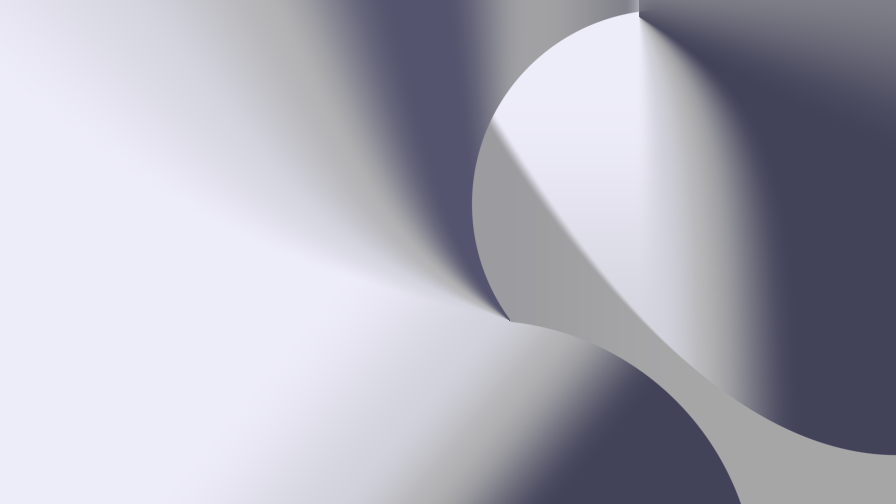
A Shadertoy shader for this background:

```glsl
const vec3 WHITE = vec3(0.93, 0.925, 0.975);
const vec3 LAVENDER = vec3(0.82, 0.82, 0.86);
const vec3 STONE = vec3(0.69, 0.69, 0.695);
const vec3 ASH = vec3(0.50, 0.50, 0.535);
const vec3 SLATE = vec3(0.33, 0.33, 0.43);
const vec3 INK = vec3(0.26, 0.26, 0.35);

// Lower left sheet: diagonal bands from white to ink
vec3 lowerSheet(vec2 p) {
    float v = p.x - 0.83 * (p.y - 0.306);
    vec3 c = mix(WHITE, LAVENDER, smoothstep(0.55, 0.97, v));
    c = mix(c, STONE, smoothstep(0.92, 1.13, v));
    return mix(c, INK, smoothstep(1.09, 1.36, v));
}

// Upper left sheet: bent rays that meet at the cusp
vec3 upperSheet(vec2 p, vec3 base) {
    vec2 d = p - vec2(1.012, 0.363);
    float h = max(d.y, 0.0005);
    float t = -d.x / (h * (0.3 + 0.55 * exp(-4.0 * h)));
    vec3 halo = mix(vec3(0.63, 0.63, 0.64), ASH, smoothstep(1.08, 1.27, p.x));
    vec3 c = mix(halo, SLATE, smoothstep(-0.15, 0.6, t));
    c = mix(c, STONE, smoothstep(1.05, 2.2, t));
    c = mix(c, LAVENDER, smoothstep(1.9, 3.5, t));
    return mix(c, base, smoothstep(2.7, 5.6, t));
}

// Right sheet: a bright fan below the apex, fading into shadow
vec3 fanSheet(vec2 d) {
    float h = max(-d.y, 0.0005);
    float s = d.x / (0.215 * (1.0 - exp(-6.0 * h)));
    float haze = 1.0 - smoothstep(-0.06, 0.03 + 0.48 * max(d.x, 0.0), -d.y);
    vec3 shadow = mix(INK, ASH, haze);
    vec3 c = mix(WHITE, LAVENDER, 0.9 * smoothstep(0.15, 0.68, h));
    c = mix(c, LAVENDER, smoothstep(-0.04, 0.3, s));
    c = mix(c, STONE, smoothstep(0.2, 0.75, s));
    return mix(c, shadow, smoothstep(0.6, 1.5, s));
}

void mainImage(out vec4 fragColor, in vec2 fragCoord) {
    vec2 p = fragCoord / iResolution.y;
    float aa = 0.8 / iResolution.y;

    vec2 fromApex = p - vec2(1.268, 0.967);
    vec3 lower = lowerSheet(p);
    vec3 fan = fanSheet(fromApex);
    vec3 col = mix(upperSheet(p, lower), fan, smoothstep(-0.03, 0.04, fromApex.x));

    // Strip under the curved edge, blurred at its upper end
    float rim = 0.097 + 1.023 * pow(max(1.778 - p.x, 0.0), 1.95);
    float slope = 2.0 * max(1.778 - p.x, 0.0);
    float rimDistance = (p.y - rim) / sqrt(1.0 + slope * slope);
    float blur = aa + 0.012 * (1.0 - smoothstep(1.0, 1.4, p.x));
    vec3 strip = mix(vec3(0.61, 0.61, 0.625), vec3(0.65, 0.65, 0.655),
                     smoothstep(0.95, 1.35, p.x));
    vec3 inner = mix(strip, fan, smoothstep(-blur, blur, rimDistance));

    // Round opening, continued to the right border
    vec2 q = p - vec2(1.322, 0.595);
    float opening = q.x > 0.0 && q.y < 0.0 ? -1.0 : length(q) - 0.3855;
    opening = p.x > 1.322 ? -1.0 : opening;
    col = mix(inner, col, smoothstep(-aa, aa, opening));

    // Front hump
    float hump = length(p - vec2(0.956, -0.1806)) - 0.545;
    col = mix(lower, col, smoothstep(-aa, aa, hump));

    fragColor = vec4(col, 1.0);
}
```
